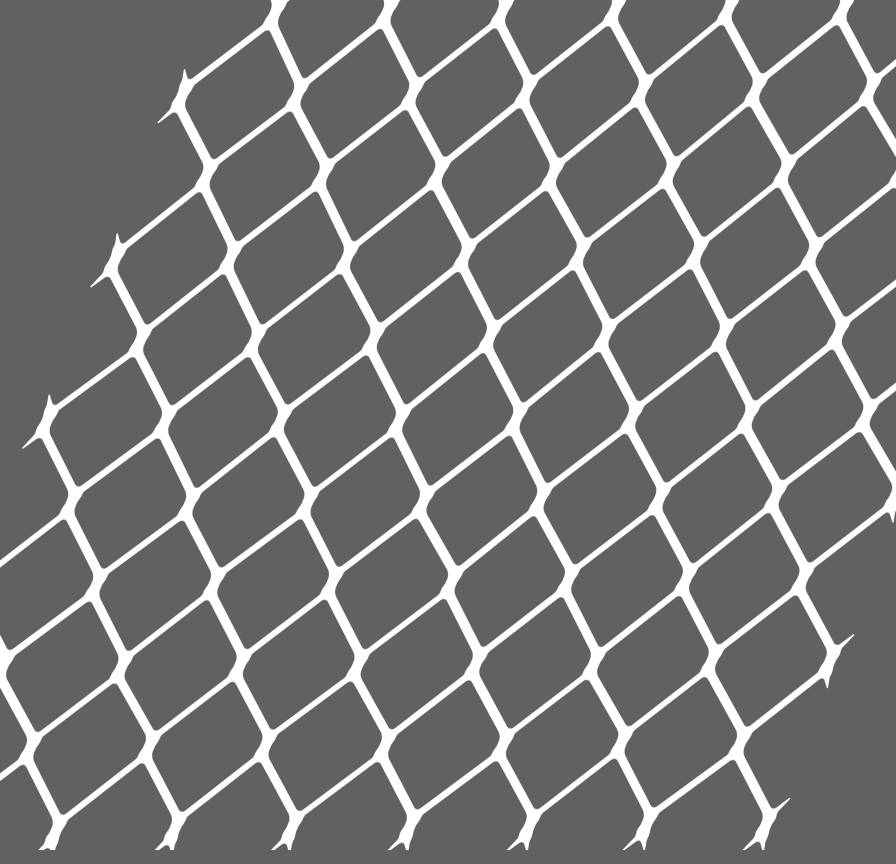
This pattern is drawn by a Shadertoy shader. Its source:

```glsl
// Slanted wire mesh: white strands on grey, torn along its two long edges and cut flat below.
// Each lattice node owns a short neck, a thick strand down to the right and a thin strand
// up to the right. Strands are capsule distances fused by a smooth minimum.

const float CANVAS_HEIGHT = 740.0;  // design units per canvas height, y points down
const float CUT_LINE = 728.0;       // flat lower end of the mesh
const float FAR = 1e4;

const vec2 ORIGIN = vec2(157.0, 82.0);
const vec2 COLUMN_STEP = vec2(98.2, -0.9);
const vec2 ROW_STEP = vec2(21.7, 69.6);
const vec2 NECK = vec2(-3.2, 7.5);  // from node centre to the lower end of its neck

const float NECK_RADIUS = 4.5;
const float THICK_RADIUS = 4.1;
const float THIN_RADIUS = 2.6;
const float FUSE = 4.0;

const vec2 THICK_STUB = vec2(1.0, 15.0);
const vec2 THIN_STUB = vec2(17.0, -15.0);

const vec3 GROUND = vec3(0.38);
const vec3 WIRE = vec3(1.0);

float hash(vec2 p) {
    return fract(sin(dot(p, vec2(127.1, 311.7))) * 43758.5453);
}

// Lattice to canvas: columns fan out downwards and sag to the left
vec2 latticePoint(vec2 cell) {
    float fan = 0.35 * cell.x * cell.y;
    float sag = 0.15 * cell.y * (cell.y - 9.0) * (1.0 - 0.25 * cell.x);
    return ORIGIN + cell.x * COLUMN_STEP + cell.y * ROW_STEP + vec2(fan + sag, 0.0);
}

// Canvas to lattice, by a few fixed-point corrections
vec2 latticeCell(vec2 p) {
    mat2 toCell = inverse(mat2(COLUMN_STEP, ROW_STEP));
    vec2 cell = toCell * (p - ORIGIN);
    for (int n = 0; n < 3; n++) cell += toCell * (p - latticePoint(cell));
    return cell;
}

// Node position with a slight hand-drawn offset
vec2 nodeCentre(vec2 cell) {
    vec2 jitter = vec2(hash(cell), hash(cell + 17.3)) - 0.5;
    return latticePoint(cell) + 2.4 * jitter;
}

// Both torn edges step one column every second row
bool inMesh(vec2 cell) {
    return cell.x >= -floor(0.5 * cell.y)
        && cell.x <= floor(0.5 * (15.0 - cell.y))
        && cell.y <= 9.0;
}

// Capsule from a to b whose radius runs from ra to rb
float strand(vec2 p, vec2 a, vec2 b, float ra, float rb) {
    vec2 ab = b - a;
    float t = clamp(dot(p - a, ab) / dot(ab, ab), 0.0, 1.0);
    return length(p - a - t * ab) - mix(ra, rb, t);
}

// Full strand between two nodes, or a tapered stub where one is missing
float link(vec2 p, vec2 a, vec2 b, bool hasA, bool hasB, vec2 stub, float radius) {
    if (hasA && hasB) return strand(p, a, b, radius, radius);
    if (hasA) return strand(p, a, a + stub, radius, 0.6);
    if (hasB) return strand(p, b, b - stub, radius, 0.6);
    return FAR;
}

float smoothMin(float a, float b, float k) {
    float h = max(k - abs(a - b), 0.0) / k;
    return min(a, b) - 0.25 * h * h * k;
}

float meshDistance(vec2 p) {
    vec2 nearest = round(latticeCell(p));
    float d = FAR;
    for (int row = -1; row <= 1; row++) {
        for (int column = -1; column <= 1; column++) {
            vec2 cell = nearest + vec2(column, row);
            vec2 belowCell = cell + vec2(0.0, 1.0);
            vec2 rightCell = cell + vec2(1.0, -1.0);
            vec2 centre = nodeCentre(cell);
            vec2 top = centre - NECK;
            vec2 bottom = centre + NECK;
            bool here = inMesh(cell);
            float wear = 0.5 * (hash(cell + 5.7) - 0.5);

            if (here) d = smoothMin(d, strand(p, top, bottom, NECK_RADIUS, NECK_RADIUS), FUSE);
            float thick = link(p, bottom, nodeCentre(belowCell) - NECK,
                               here, inMesh(belowCell), THICK_STUB, THICK_RADIUS + wear);
            float thin = link(p, top, nodeCentre(rightCell) + NECK,
                              here, inMesh(rightCell), THIN_STUB, THIN_RADIUS + wear);
            d = smoothMin(d, thick, FUSE);
            d = smoothMin(d, thin, FUSE);
        }
    }
    return max(d, p.y - CUT_LINE);
}

void mainImage(out vec4 fragColor, in vec2 fragCoord) {
    float unit = CANVAS_HEIGHT / iResolution.y;
    vec2 p = vec2(fragCoord.x, iResolution.y - fragCoord.y) * unit;
    float coverage = 1.0 - smoothstep(-0.7 * unit, 0.7 * unit, meshDistance(p));
    fragColor = vec4(mix(GROUND, WIRE, coverage), 1.0);
}
```
